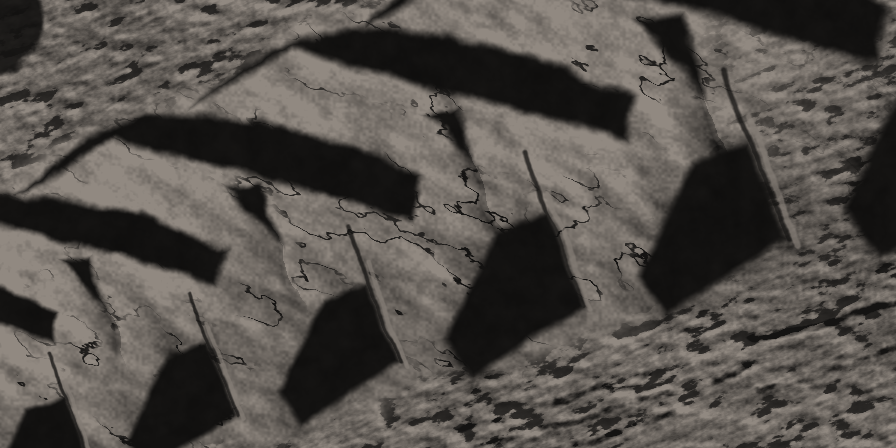
Write a Shadertoy shader that draws this texture.

```glsl
float hash(vec2 cell) {
    vec3 v = fract(cell.xyx * 0.1031);
    v += dot(v, v.yzx + 33.33);
    return fract((v.x + v.y) * v.z);
}

float noise(vec2 p) {
    vec2 i = floor(p), f = fract(p);
    f = f * f * (3.0 - 2.0 * f);
    return mix(mix(hash(i), hash(i + vec2(1, 0)), f.x),
               mix(hash(i + vec2(0, 1)), hash(i + vec2(1, 1)), f.x), f.y);
}

float fbm(vec2 p) {
    float sum = 0.0, amp = 0.52;
    for (int i = 0; i < 5; i++) {
        sum += amp * noise(p + 50.0);
        p = mat2(1.6, 1.2, -1.2, 1.6) * p;
        amp *= 0.5;
    }
    return sum;
}

vec2 rotate(vec2 p, float a) {
    return vec2(cos(a) * p.x + sin(a) * p.y, cos(a) * p.y - sin(a) * p.x);
}

float segment(vec2 p, vec2 a, vec2 b) {
    vec2 e = b - a;
    return length(p - a - e * clamp(dot(p - a, e) / dot(e, e), 0.0, 1.0));
}

// Signed distance to the line from a to b, positive on its left
float side(vec2 p, vec2 a, vec2 b) {
    vec2 e = normalize(b - a);
    return dot(p - a, vec2(-e.y, e.x));
}

// Curved shadow of an upper lug
float lugBar(vec2 p) {
    float u = p.x - 0.4;
    float top = 0.742 - (u < 0.0 ? 1.4 : 0.5) * u * u;
    float bottom = 0.69 - max(0.27 * (p.x - 0.26), 0.56 * (0.26 - p.x));
    return max(max(p.y - top, bottom - p.y) * 0.9, p.x - 0.93 - 0.2 * (p.y - 0.58));
}

// Deep five-sided pocket of a lower lug
float lugPocket(vec2 p) {
    vec2 corner[5] = vec2[5](vec2(1.224, 0.523), vec2(1.302, 0.318),
        vec2(1.055, 0.161), vec2(0.997, 0.245), vec2(1.107, 0.479));
    float d = -1.0;
    for (int i = 0; i < 5; i++) d = max(d, side(p, corner[i], corner[(i + 1) % 5]));
    return d;
}

// Small wedge between bar and pocket
float lugNotch(vec2 p) {
    vec2 a = vec2(0.945, 0.75), b = vec2(1.025, 0.758), c = vec2(1.06, 0.63);
    return max(side(p, a, b), max(side(p, b, c), side(p, c, a)));
}

void mainImage(out vec4 fragColor, in vec2 fragCoord) {
    vec2 p = fragCoord / iResolution.y;
    float px = 1.5 / iResolution.y;

    // Rough ground around the pressed track
    float wobble = 0.12 * (fbm(p * 6.0) - 0.5);
    float below = smoothstep(-0.03, 0.05, 0.33 * (p.x - 0.52) - p.y + wobble);
    float above = smoothstep(-0.02, 0.06, p.y - 0.57 - 0.5 * p.x + wobble);
    float right = smoothstep(1.5, 1.85, p.x + wobble);
    float rough = max(max(below, above), 0.8 * right);

    // Soil relief, streaked along each surface
    vec2 streak = rotate(p, 0.32) * vec2(20, 46);
    vec2 grain = rotate(p, -0.45) * vec2(8, 17);
    float crumbs = fbm(streak), skin = fbm(grain);
    float relief = mix(0.45 * (skin - fbm(grain + vec2(0.2, 0.35))),
                       0.6 * (crumbs - fbm(streak + vec2(0.25, 0.4))), rough);
    float tone = mix(0.465, 0.42, rough) + relief;
    tone += 0.16 * (fbm(p * 4.0) - 0.5) + 0.09 * (noise(p * 150.0) - 0.5);

    // Cracks and pits
    float patches = smoothstep(0.42, 0.62, fbm(p * 7.0 + 9.0));
    float crack = 1.0 - smoothstep(0.006, 0.006 + 0.012 + px, abs(skin - 0.47));
    float pits = 1.0 - smoothstep(0.33, 0.41, crumbs);
    tone = mix(tone, 0.1, crack * patches * (1.0 - rough));
    tone = mix(tone, 0.12, 0.85 * pits * rough);

    // Lugs shrink towards a far point at the lower left
    vec2 ragged = 0.035 * (vec2(fbm(p * 15.0), fbm(p * 15.0 + 31.0)) - 0.5);
    float shadow = 0.0, rim = 0.0;
    for (int k = -5; k <= 2; k++) {
        float barScale = pow(1.14, float(k)), pocketScale = pow(1.12, float(k));
        vec2 barOrigin = vec2(-2.544, -0.68), pocketOrigin = vec2(-2.52, -0.888);
        vec2 q = barOrigin + (p + ragged - barOrigin) / barScale;
        vec2 r = pocketOrigin + (p + 0.5 * ragged - pocketOrigin) / pocketScale;
        float wear = 0.012 * (hash(vec2(k + 20, 7)) - 0.5);

        float bar = lugBar(q) + wear, notch = lugNotch(q) - wear;
        float pocket = lugPocket(r) + wear;
        tone += 0.07 * exp(-abs(bar + 0.01) * 14.0) * (1.0 - rough);
        tone -= 0.1 * exp(-max(pocket, 0.0) * 30.0);

        // Shaded slope running from notch to pocket
        float slope = segment(q, vec2(1.04, 0.66), vec2(1.1, 0.49));
        tone -= 0.2 * exp(-slope * 38.0) * step(q.x, 1.08 + 0.4 * (0.58 - q.y));

        float hollow = min(bar, min(notch, pocket));
        shadow = max(shadow, 1.0 - smoothstep(-0.012, 0.008 + px, hollow));

        // Thin raised lip with its dark crease
        float lip = segment(r, vec2(1.225, 0.57), vec2(1.318, 0.31));
        float crease = segment(r, vec2(1.17, 0.66), vec2(1.302, 0.32));
        rim = max(rim, 1.0 - smoothstep(0.003, 0.005 + px, lip));
        shadow = max(shadow, 0.75 * (1.0 - smoothstep(0.002, 0.005 + px, crease)));
    }
    tone = mix(tone, 0.52, 0.7 * rim);

    // Dark clod in the corner and narrow grooves beside the track
    float clod = length((p - vec2(0.0, 0.96)) * vec2(1.0, 0.8)) + 3.0 * ragged.x;
    shadow = max(shadow, 0.9 * (1.0 - smoothstep(0.07, 0.1, clod)));
    for (int i = 0; i < 3; i++) {
        float groove = abs(p.y - 0.3 * (p.x - 1.0) - 0.03 + 0.055 * float(i) + ragged.y);
        float broken = smoothstep(0.38, 0.55, fbm(p * 11.0 + float(i) * 17.0));
        tone -= 0.28 * broken * (1.0 - smoothstep(0.002, 0.012, groove)) * smoothstep(0.9, 1.2, p.x);
    }

    float depth = 0.07 + 0.035 * (fbm(p * 30.0) - 0.5);
    tone = mix(clamp(tone, 0.08, 0.57), depth, shadow);
    fragColor = vec4(tone * vec3(1.0, 0.945, 0.89), 1.0);
}
```
